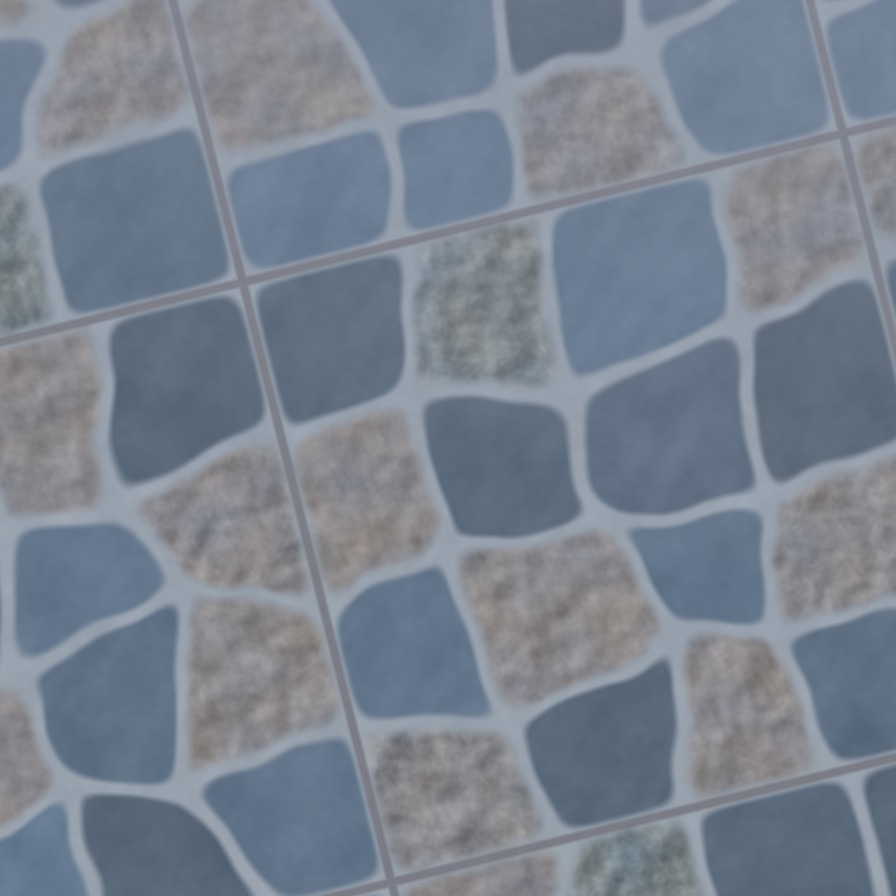
Write a WebGL 1 fragment shader that draws this texture.

```glsl
precision highp float;
// Tilted paving of square tiles, each moulded as irregular slate and rough stones in pale grout.
uniform vec2 u_resolution;

#define TILT 0.243         // rotation of the tile grid, radians
#define TILE_CORNER vec2(0.271, 0.685)
#define STONE_SIZE 0.1725  // mean stone width, in canvas units
#define STONES 4.0         // stones along one tile side
#define JITTER 0.46        // displacement of stone corners
#define GROUT 0.046        // half width of the grout, in stones
#define SEAM 0.014         // half width of the line between tiles
#define ROUNDING 17.0      // higher gives sharper stone corners
#define ROUGH_SHARE 0.42   // share of rough stones
#define HAZE 0.30          // paleness towards the top

const vec3 GROUT_COLOR = vec3(0.595, 0.635, 0.680);
const vec3 SEAM_COLOR = vec3(0.440, 0.435, 0.470);
const vec3 SLATE_DARK = vec3(0.335, 0.390, 0.450);
const vec3 SLATE_BLUE = vec3(0.400, 0.480, 0.570);
const vec3 ROUGH_WARM = vec3(0.535, 0.525, 0.535);
const vec3 ROUGH_GREEN = vec3(0.465, 0.505, 0.525);
const vec3 HAZE_COLOR = vec3(0.570, 0.600, 0.665);

vec2 hash2(vec2 p) {
  vec2 k = vec2(dot(p, vec2(127.1, 311.7)), dot(p, vec2(269.5, 183.3)));
  return fract(sin(k) * 43758.5);
}

float gradientNoise(vec2 p) {
  vec2 i = floor(p), f = fract(p);
  vec2 u = f * f * f * (f * (f * 6.0 - 15.0) + 10.0);
  vec2 e = vec2(0.0, 1.0);
  float a = dot(hash2(i) * 2.0 - 1.0, f);
  float b = dot(hash2(i + e.yx) * 2.0 - 1.0, f - e.yx);
  float c = dot(hash2(i + e) * 2.0 - 1.0, f - e);
  float d = dot(hash2(i + 1.0) * 2.0 - 1.0, f - 1.0);
  return mix(mix(a, b, u.x), mix(c, d, u.x), u.y);
}

float fbm(vec2 p) {
  float sum = 0.0, amp = 1.0;
  for (int i = 0; i < 4; i++) {
    sum += amp * gradientNoise(p);
    p = mat2(1.6, 1.2, -1.2, 1.6) * p + 7.3;
    amp *= 0.55;
  }
  return sum;
}

// Stone corner; those on the tile border only slide along it.
vec2 stoneCorner(vec2 id, vec2 tile) {
  vec2 inside = step(0.5, id) * step(id, vec2(STONES - 0.5));
  return id + (hash2(id + tile * 17.0 + 3.0) - 0.5) * JITTER * inside;
}

float edgeDistance(vec2 p, vec2 a, vec2 b) {
  vec2 e = normalize(b - a), q = p - a;
  return e.y * q.x - e.x * q.y;
}

// Signed distance to a stone, with smoothly rounded corners.
float stoneDistance(vec2 p, vec2 id, vec2 tile) {
  vec2 a = stoneCorner(id, tile), b = stoneCorner(id + vec2(1.0, 0.0), tile);
  vec2 c = stoneCorner(id + 1.0, tile), d = stoneCorner(id + vec2(0.0, 1.0), tile);
  vec4 sides = vec4(edgeDistance(p, a, b), edgeDistance(p, b, c),
                    edgeDistance(p, c, d), edgeDistance(p, d, a));
  return log(dot(exp(sides * ROUNDING), vec4(1.0))) / ROUNDING;
}

vec3 slateColor(vec2 p, vec2 rnd) {
  float cloud = fbm(p * 2.2 + rnd * 40.0);
  float streak = gradientNoise(vec2(p.x + p.y, (p.y - p.x) * 5.0) + rnd * 30.0);
  return mix(SLATE_DARK, SLATE_BLUE, rnd.y) + 0.045 * cloud + 0.03 * streak * rnd.x;
}

vec3 roughColor(vec2 p, vec2 rnd) {
  vec2 q = p * 3.6 + rnd * 50.0;
  float height = fbm(q);
  float relief = height - fbm(q + vec2(0.18, -0.22));
  float tint = gradientNoise(p * 2.5 + 9.0);
  float depth = mix(0.5, 1.0, rnd.y);
  vec3 base = mix(ROUGH_WARM, ROUGH_GREEN, smoothstep(0.55, 0.95, rnd.y));
  return base + depth * (0.10 * height + 0.16 * relief) + vec3(0.05, 0.015, -0.03) * tint;
}

void main() {
  vec2 uv = gl_FragCoord.xy / u_resolution;
  float c = cos(TILT), s = sin(TILT);
  vec2 p = mat2(c, -s, s, c) * (uv - TILE_CORNER) / STONE_SIZE;
  float pixel = 1.0 / (min(u_resolution.x, u_resolution.y) * STONE_SIZE);

  // Position in the tile, with wavy stone edges that settle at the seam
  vec2 tile = floor(p / STONES), local = p - tile * STONES;
  vec2 border = min(local, STONES - local);
  float seam = min(border.x, border.y);
  vec2 wave = vec2(gradientNoise(p * 1.9), gradientNoise(p * 1.9 + 31.0));
  vec2 q = local + 0.13 * wave * smoothstep(0.0, 0.5, seam);

  // Nearest stone
  float dist = 10.0;
  vec2 stone = vec2(0.0);
  for (int j = -1; j <= 1; j++) {
    for (int i = -1; i <= 1; i++) {
      vec2 id = clamp(floor(q) + vec2(float(i), float(j)), 0.0, STONES - 1.0);
      float d = stoneDistance(q, id, tile);
      if (d < dist) { dist = d; stone = id; }
    }
  }

  // Stone kind, loosely alternating
  vec2 rnd = hash2(stone + tile * 23.0 + 11.0);
  float parity = mod(stone.x + stone.y, 2.0) - 0.5;
  bool rough = rnd.x + 0.3 * parity < ROUGH_SHARE;
  vec3 face = rough ? roughColor(p, rnd) : slateColor(p, rnd);

  // Grout, soft stone edges and tile seam
  vec3 grout = GROUT_COLOR + 0.035 * fbm(p * 3.0);
  float blur = pixel + (rough ? 0.045 : 0.022);
  float ragged = rough ? 0.03 * gradientNoise(p * 6.0) : 0.0;
  vec3 color = mix(face, grout, smoothstep(-blur, blur, dist + GROUT + ragged));
  float line = 1.0 - smoothstep(SEAM, SEAM + 0.022 + pixel, seam);
  color = mix(color, SEAM_COLOR, 0.75 * line);

  // Pale light from the top
  color = mix(color, HAZE_COLOR, HAZE * smoothstep(0.3, 1.3, uv.y + 0.25 * uv.x));
  gl_FragColor = vec4(color + 0.012 * gradientNoise(p * 14.0), 1.0);
}
```
